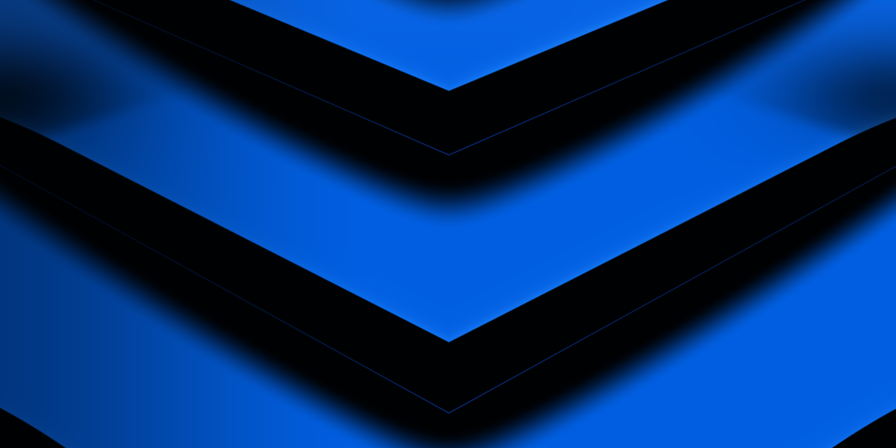
This background is drawn by a Shadertoy shader. Its source:

```glsl
// Nested glossy blue chevrons split by black bands with soft cast shadows.
#define FACE_BLUE vec3(0.004, 0.37, 0.88)
#define BAND_BLACK vec3(0.0, 0.004, 0.012)
#define RIM_LIGHT vec3(0.10, 0.13, 0.10)
#define SEAM_BLUE vec3(0.02, 0.13, 0.36)
#define SHADOW_SOFTNESS 0.058
#define APEX_ROUNDING 0.08
#define SEAM_WIDTH 0.0022
#define LEFT_DIMMING 0.45
#define BAND_COUNT 4

// Light on the blue faces: dim left side and dark pockets in the upper wings.
float faceLight(vec2 p) {
    float side = abs(p.x);
    float light = 1.0 - LEFT_DIMMING * (1.0 - smoothstep(-1.1, -0.15, p.x));
    vec2 q = (vec2(side, p.y) - vec2(1.0, 0.22)) / vec2(0.27, 0.13);
    float pocket = exp(-dot(q, q));
    float crease = 0.305 + 0.32 * (side - 0.9);
    pocket *= 1.0 - 0.65 * smoothstep(-0.025, 0.025, p.y - crease);
    return light * (1.0 - pocket * (p.x < 0.0 ? 0.75 : 0.62));
}

void mainImage(out vec4 fragColor, in vec2 fragCoord) {
    // Height is one unit, x is centred, y runs downward.
    vec2 p = vec2(fragCoord.x - 0.5 * iResolution.x,
                  iResolution.y - fragCoord.y) / iResolution.y;
    p.x -= 0.002;
    float pixel = 1.0 / iResolution.y;
    float side = abs(p.x);
    float roundedSide = sqrt(side * side + APEX_ROUNDING * APEX_ROUNDING) - APEX_ROUNDING;
    float flare = max(side - 0.87, 0.0);
    float rightward = smoothstep(-0.6, 0.4, p.x);

    float lit = 1.0;
    float rim = 0.0;
    float seam = 0.0;
    for (int i = 0; i < BAND_COUNT; i++) {
        // Bands widen and steepen toward the bottom.
        float n = float(i);
        float apex = -0.11 + 0.313 * n + 0.124 * n * (n - 1.0);
        float slope = 0.385 + 0.03 * n + 0.0325 * n * (n - 1.0);

        // Crisp upper edge of the band.
        float edgeY = apex - slope * side + 0.5 * flare * flare;
        float edge = (p.y - edgeY) / sqrt(1.0 + slope * slope);
        float below = smoothstep(-pixel, pixel, edge);

        // Soft shadow cast on the next face.
        float shadowApex = apex + min(0.255, 0.115 + 0.14 * n);
        float shadowY = shadowApex - slope * roundedSide
                      - (0.22 - 0.06 * n) * side * side;
        float clear = smoothstep(-SHADOW_SOFTNESS, SHADOW_SOFTNESS, p.y - shadowY);
        lit *= 1.0 - below * (1.0 - clear);

        // Highlight along the face just above the edge.
        rim += exp(-abs(edge) / 0.012) * (1.0 - below);

        // Thin seam along the lower side of the band.
        float seamSlope = slope + 0.021 * n;
        float seamY = apex + 0.128 + 0.015 * n - seamSlope * side;
        float seamDist = abs(p.y - seamY) / sqrt(1.0 + seamSlope * seamSlope);
        float seamFade = exp(-2.0 * side) + 0.45 * rightward + 0.15;
        seam += min(n, 1.0) * seamFade
              * (1.0 - smoothstep(0.0, max(SEAM_WIDTH, 1.3 * pixel), seamDist));
    }

    // Combine faces, rims and seams.
    vec3 face = FACE_BLUE * faceLight(p);
    face += vec3(0.025, 0.02, 0.015) * (1.0 - smoothstep(0.0, 0.25, p.y));
    face += RIM_LIGHT * rim * mix(0.35, 1.0, rightward) * exp(-0.8 * side);
    vec3 color = mix(BAND_BLACK, face, lit);
    color += SEAM_BLUE * seam * (1.0 - lit) * 0.75;
    fragColor = vec4(clamp(color, 0.0, 1.0), 1.0);
}
```
